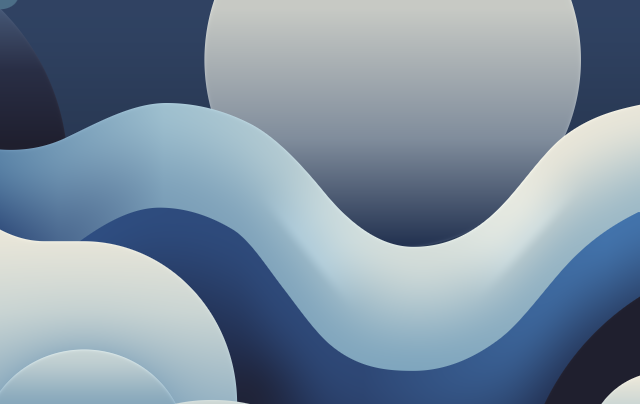
This background is drawn by a Shadertoy shader. Its source:

```glsl
// Layered paper-like waves and discs in navy, steel blue and cream.
// Wave edges are cubic Hermite curves, discs are ellipse distances; each layer
// is shaded by smooth colour ramps and painted from back to front.

const int KNOTS = 9;

// Knots: x, height, slope, in units of the canvas height
const vec3 CREST[KNOTS] = vec3[KNOTS](
    vec3(0.0, 0.630, -0.07), vec3(0.165, 0.660, 0.48), vec3(0.412, 0.745, 0.0),
    vec3(0.617, 0.695, -0.50), vec3(0.802, 0.525, -1.22), vec3(1.023, 0.389, 0.0),
    vec3(1.235, 0.484, 1.0), vec3(1.399, 0.665, 0.75), vec3(1.605, 0.745, 0.2));
const vec3 UNDERSIDE[KNOTS] = vec3[KNOTS](
    vec3(0.144, 0.362, 0.8), vec3(0.395, 0.486, 0.0), vec3(0.576, 0.432, -0.6),
    vec3(0.700, 0.288, -1.3), vec3(0.823, 0.142, -0.8), vec3(1.023, 0.082, 0.0),
    vec3(1.235, 0.160, 0.75), vec3(1.399, 0.340, 1.1), vec3(1.580, 0.475, 0.5));

const vec3 NAVY = vec3(0.18, 0.25, 0.37);
const vec3 INK = vec3(0.12, 0.12, 0.18);
const vec3 CREAM = vec3(0.91, 0.90, 0.85);
const vec3 MIST = vec3(0.80, 0.84, 0.83);
const vec3 STEEL = vec3(0.48, 0.62, 0.72);

// Height of a Hermite curve at x
float curveHeight(vec3 knots[KNOTS], float x) {
    float height = knots[0].y;
    for (int i = 0; i < KNOTS - 1; i++) {
        vec3 a = knots[i], b = knots[i + 1];
        if (x < a.x) break;
        float span = b.x - a.x;
        float t = min((x - a.x) / span, 1.0);
        float s = 1.0 - t;
        height = s * s * ((1.0 + 2.0 * t) * a.y + t * span * a.z)
               + t * t * ((3.0 - 2.0 * t) * b.y - s * span * b.z);
    }
    return height;
}

// Approximate signed distance, negative below the curve
float curveDistance(vec3 knots[KNOTS], vec2 p) {
    const float STEP = 0.002;
    float height = curveHeight(knots, p.x);
    float slope = (curveHeight(knots, p.x + STEP) - curveHeight(knots, p.x - STEP)) / (2.0 * STEP);
    return (p.y - height) / sqrt(1.0 + slope * slope);
}

float ellipseDistance(vec2 p, vec2 center, vec2 radii) {
    return (length((p - center) / radii) - 1.0) * min(radii.x, radii.y);
}

vec3 ramp(vec3 a, vec3 b, vec3 c, float middle, float t) {
    return t < middle ? mix(a, b, clamp(t / middle, 0.0, 1.0))
                      : mix(b, c, clamp((t - middle) / (1.0 - middle), 0.0, 1.0));
}

// Paint a layer with a faint bright rim just inside its edge
vec3 paint(vec3 base, vec3 layer, float d, float rim, float pixel) {
    layer += rim * exp(-abs(d) / 0.003);
    return mix(base, layer, clamp(0.5 - d / pixel, 0.0, 1.0));
}

// Soft light on the left-hand side of the line from a to b
float foldLight(vec2 p, vec2 a, vec2 b) {
    vec2 along = b - a;
    float t = dot(p - a, along) / dot(along, along);
    float d = dot(p - a, normalize(vec2(-along.y, along.x)));
    float fade = smoothstep(-0.2, 0.4, t) * (1.0 - smoothstep(0.6, 1.2, t));
    return smoothstep(-0.01, 0.025, d) * exp(-9.0 * max(d, 0.0)) * fade;
}

void mainImage(out vec4 fragColor, in vec2 fragCoord) {
    vec2 p = fragCoord / iResolution.y;
    float pixel = 1.0 / iResolution.y;

    // Backdrop and the dark discs in the left corner
    vec3 color = mix(NAVY * 0.88, NAVY * 1.04, smoothstep(0.6, 1.0, p.y));
    vec3 dusk = ramp(INK, vec3(0.16, 0.18, 0.27), vec3(0.27, 0.34, 0.46), 0.55, (p.y - 0.64) / 0.34);
    color = paint(color, dusk, ellipseDistance(p, vec2(-0.393, 0.579), vec2(0.561)), 0.03, pixel);
    color = paint(color, vec3(0.30, 0.43, 0.53), ellipseDistance(p, vec2(0.0, 1.01), vec2(0.045, 0.033)), 0.0, pixel);

    // Large pale disc fading to navy
    vec3 moon = ramp(vec3(0.13, 0.19, 0.31), vec3(0.50, 0.55, 0.61), vec3(0.78, 0.79, 0.77), 0.45, (p.y - 0.39) / 0.59);
    color = paint(color, moon, ellipseDistance(p, vec2(0.972, 0.852), vec2(0.466)), 0.08, pixel);

    // Main wave, shaded across its thickness and along its length
    float crest = curveHeight(CREST, p.x);
    float underside = curveHeight(UNDERSIDE, p.x);
    float depth = clamp((crest - p.y) / (crest - underside), 0.0, 1.0);
    float along = p.x / 1.5;
    vec3 lit = ramp(vec3(0.36, 0.52, 0.66), vec3(0.62, 0.75, 0.81), CREAM, 0.27, along);
    lit = mix(lit, vec3(0.85, 0.88, 0.86), 0.7 * smoothstep(0.45, 0.7, along));
    lit = mix(lit, CREAM, smoothstep(0.75, 0.95, along));
    vec3 shaded = ramp(vec3(0.16, 0.26, 0.45), STEEL, vec3(0.62, 0.73, 0.78), 0.27, along);
    shaded = mix(shaded, vec3(0.48, 0.64, 0.74), 0.8 * exp(-pow((p.x - 1.02) / 0.3, 2.0)));
    vec3 wave = mix(lit, shaded, smoothstep(0.0, 1.05, depth));
    wave += 0.08 * foldLight(p, vec2(0.658, 0.486), vec2(0.844, 0.259));
    wave += 0.07 * foldLight(p, vec2(1.214, 0.280), vec2(1.420, 0.506));
    color = paint(color, wave, curveDistance(CREST, p), 0.07, pixel);

    // Deep blue band beneath the wave
    float below = underside - p.y;
    vec3 bandTop = ramp(vec3(0.18, 0.31, 0.52), vec3(0.18, 0.28, 0.46), vec3(0.26, 0.45, 0.67), 0.6, along);
    vec3 band = mix(bandTop, vec3(0.13, 0.18, 0.31), smoothstep(0.0, 0.36, below));
    band = mix(band, INK, 0.7 * exp(-dot(p - vec2(0.60, 0.0), p - vec2(0.60, 0.0)) / 0.012));
    color = paint(color, band, curveDistance(UNDERSIDE, p), 0.0, pixel);

    // Right corner: ink hill and pale disc
    color = paint(color, INK, ellipseDistance(p, vec2(1.929, -0.279), vec2(0.645)), 0.02, pixel);
    color = paint(color, mix(MIST, CREAM, p.y / 0.06), ellipseDistance(p, vec2(1.644, -0.111), vec2(0.191)), 0.05, pixel);

    // Left cream hill: a half ellipse with a shoulder that lifts at the side
    float lift = max(1.0 - p.x / 0.11, 0.0);
    vec2 hillPoint = vec2(max(p.x - 0.206, 0.0), p.y - 0.029 * lift * lift);
    float hillEdge = ellipseDistance(hillPoint, vec2(0.0), vec2(0.381, 0.403));
    float domeEdge = ellipseDistance(p, vec2(0.208, -0.111), vec2(0.255, 0.246));
    vec3 hill = ramp(vec3(0.60, 0.71, 0.77), MIST, CREAM, 0.55, p.y / 0.41);
    hill = mix(hill, STEEL, 0.55 * exp(-max(domeEdge, 0.0) / 0.06));
    color = paint(color, hill, hillEdge, 0.06, pixel);

    // Small dome and sliver at the lower edge
    vec3 dome = mix(vec3(0.52, 0.65, 0.73), vec3(0.78, 0.83, 0.83), smoothstep(-0.02, 0.14, p.y));
    color = paint(color, dome, domeEdge, 0.10, pixel);
    color = paint(color, MIST, ellipseDistance(p, vec2(0.525, -0.06), vec2(0.18, 0.07)), 0.05, pixel);

    fragColor = vec4(clamp(color, 0.0, 1.0), 1.0);
}
```
